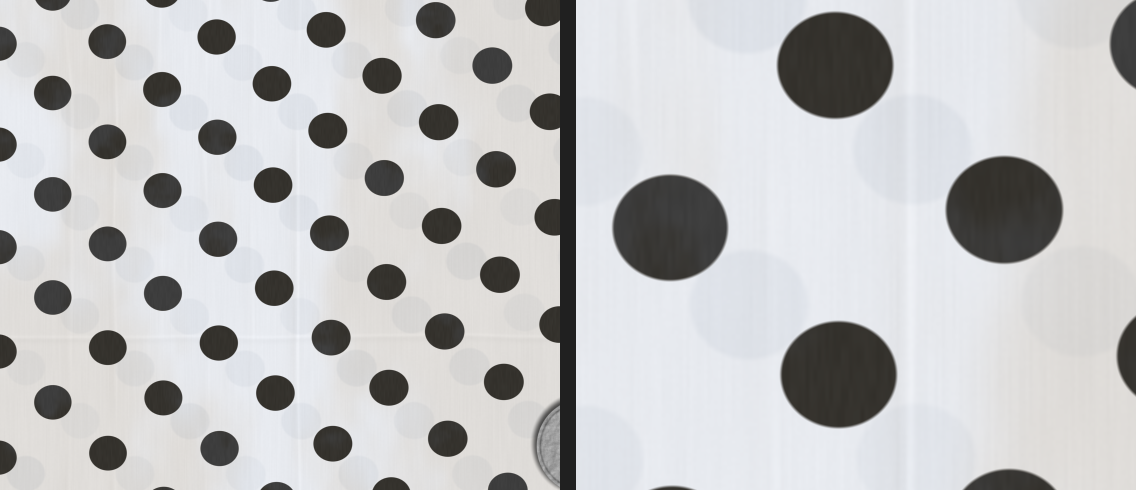
Left: the whole. Right: its middle third, enlarged.
Reproduce this pattern procedurally as a Shadertoy shader.

```glsl
// Black polka dots on thin white cotton, with the pale dots of a layer beneath showing through.
// Dots sit on a staggered lattice bent by smooth polynomials, drawn as antialiased ellipses;
// value noise gives the cloth its tint, weave and folds. A grey coin rests in the corner.

float hash(vec2 p) {
    vec3 q = fract(p.xyx * 0.1031);
    q += dot(q, q.yzx + 33.33);
    return fract((q.x + q.y) * q.z);
}

float noise(vec2 p) {
    vec2 i = floor(p), f = fract(p);
    f = f * f * (3.0 - 2.0 * f);
    return mix(mix(hash(i), hash(i + vec2(1, 0)), f.x),
               mix(hash(i + vec2(0, 1)), hash(i + vec2(1, 1)), f.x), f.y);
}

float fbm(vec2 p) {
    float sum = 0.0, amp = 0.5;
    for (int i = 0; i < 4; i++) {
        sum += amp * noise(p);
        p = p * 2.03 + 17.0;
        amp *= 0.5;
    }
    return sum;
}

// Height of the first full dot in a column; columns climb toward the right
float columnTop(float col) {
    return 60.0 - 0.6 * col - 0.43 * col * col;
}

// Lattice to cloth: pitch grows and columns lean toward the lower right
vec2 dotCentre(float col, float row) {
    float y = columnTop(col) + row * (137.1 - 0.6 * col + 0.1 * col * col) + 1.2 * row * row;
    float x = -2.5 + 74.7 * col + 0.17 * col * col + 0.00045 * col * col * (y - 320.0);
    return vec2(x, y);
}

// Coverage of an ellipse with the given edge softness
float ellipse(vec2 d, vec2 radius, float soft) {
    float dist = (length(d / radius) - 1.0) * radius.y;
    return 1.0 - smoothstep(-soft, soft, dist);
}

vec3 clothColour(vec2 p) {
    // Broad drift between cool and warm white
    float warmth = fbm(p / vec2(130.0, 210.0) + 4.0) - 0.47;
    warmth += 0.35 * smoothstep(560.0, 760.0, p.x);
    warmth += 0.25 * smoothstep(300.0, 650.0, p.y) * smoothstep(370.0, 150.0, p.x);
    warmth -= 0.25 * exp(-pow((p.x - 385.0) / 60.0, 2.0));
    vec3 colour = mix(vec3(0.907, 0.918, 0.938), vec3(0.876, 0.865, 0.852),
                      smoothstep(-0.14, 0.22, warmth));
    colour += 0.022 * (fbm(p / vec2(45.0, 80.0)) - 0.47);

    // Vertical folds: thin ridge with a soft shadow on one side
    for (float i = 0.0; i < 6.0; i++) {
        float wander = 9.0 * (noise(vec2(i * 7.3, p.y / 170.0)) - 0.5);
        float d = p.x - 95.0 - 63.0 * i - wander;
        float strength = (0.4 + hash(vec2(i, 5.0))) * noise(vec2(i * 3.1, p.y / 120.0));
        colour += strength * (0.035 * exp(-d * d / 5.0)
                  - vec3(0.022, 0.026, 0.032) * exp(-abs(d + 6.0) / 8.0));
    }

    // One horizontal crease
    float crease = p.y - 460.0 - 5.0 * (noise(vec2(p.x / 90.0, 2.0)) - 0.5);
    colour += 0.02 * exp(-crease * crease / 6.0) - 0.014 * exp(-pow(crease - 5.0, 2.0) / 18.0);

    // Weave
    colour += 0.012 * (noise(p / vec2(1.6, 40.0)) - 0.5) + 0.006 * (noise(p / 2.0) - 0.5);
    return colour;
}

void mainImage(out vec4 fragColor, in vec2 fragCoord) {
    // Cloth units: 672 to the canvas height, y pointing down
    float unit = 672.0 / iResolution.y;
    vec2 p = vec2(fragCoord.x, iResolution.y - fragCoord.y) * unit;
    float soft = max(0.9, 0.7 * unit);

    // Nearby dots, and their shifted shadows from the layer beneath
    float ink = 0.0, ghost = 0.0, tone = 0.0;
    float nearCol = round((p.x + 3.0) / 76.0);
    for (float i = -1.0; i <= 1.0; i++) {
        float col = nearCol + i;
        float stagger = 0.5 * mod(col, 2.0);
        float nearRow = round((p.y - columnTop(col)) / 141.0 - stagger);
        for (float j = -1.0; j <= 1.0; j++) {
            float row = nearRow + j + stagger;
            vec2 d = p - dotCentre(col, row);
            vec2 radius = vec2(25.4 + 0.21 * col, 23.5 + 0.16 * col);
            float cover = ellipse(d, radius, soft);
            ink = max(ink, cover);
            tone += cover * hash(vec2(col, row * 2.0) + 20.0);
            vec2 shift = vec2(38.0 - 0.5 * col, 22.0 + 3.3 * col);
            float fade = 0.6 + 0.5 * hash(vec2(col, row * 2.0) + 61.0);
            ghost = max(ghost, fade * ellipse(d - shift, radius + 0.8, 1.8));
        }
    }

    vec3 colour = clothColour(p) * mix(vec3(1.0), vec3(0.957, 0.963, 0.97), ghost);
    float sheen = 0.5 * tone + 0.8 * fbm(p / 50.0 + 9.0);
    vec3 inkColour = mix(vec3(0.205, 0.195, 0.175), vec3(0.24), smoothstep(0.58, 0.82, sheen));
    inkColour += 0.02 * (noise(p / vec2(1.8, 9.0)) - 0.5);
    colour = mix(colour, inkColour, ink);

    // Coin: cast shadow, rim and worn relief
    vec2 c = p - vec2(801.0, 612.0);
    float r = length(c);
    colour *= 1.0 - 0.65 * (1.0 - smoothstep(62.0, 73.0, length(c + vec2(2.0, 3.0))));
    float relief = fbm(p / 9.0) - fbm((p + 2.0) / 9.0);
    vec3 metal = vec3(0.62 + 0.35 * relief) - 0.16 * exp(-pow((r - 60.0) / 1.5, 2.0));
    colour = mix(colour, metal, 1.0 - smoothstep(65.0 - soft, 65.0 + soft, r));

    fragColor = vec4(colour, 1.0);
}
```
